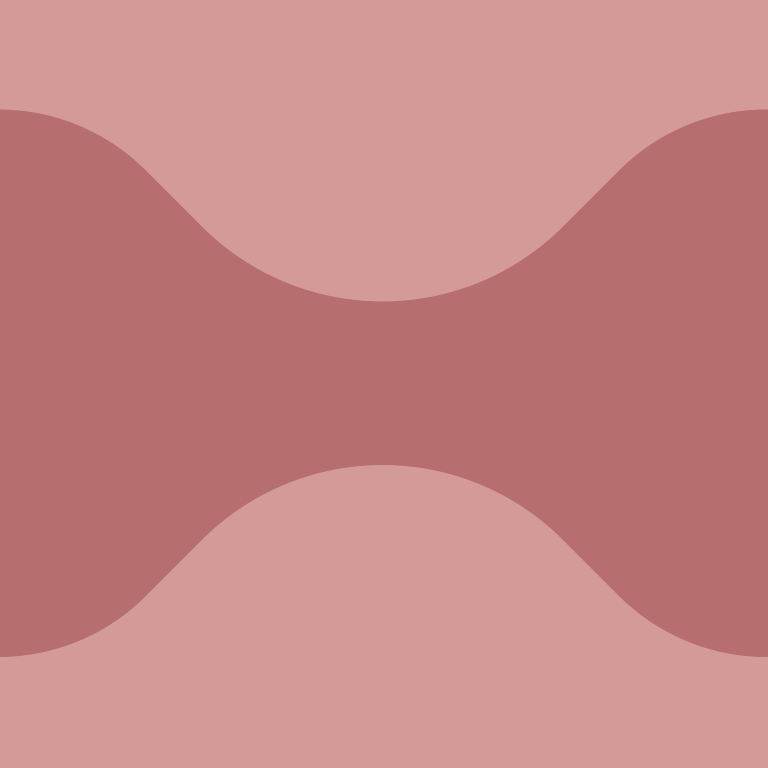
Give the GLSL for this background, as a WebGL 1 fragment shader.

```glsl
precision highp float;
// A dark horizontal band on a light ground, pinched at the middle.
// Each edge is a rounded wave: a trough arc, a 45 degree line and a crest arc,
// mirrored about both axes of the canvas.

uniform vec2 u_resolution;

const vec3 LIGHT_ROSE = vec3(0.831, 0.602, 0.598);
const vec3 DARK_ROSE = vec3(0.715, 0.431, 0.431);

const vec2 CENTER = vec2(0.498, 0.501);
const float WAIST = 0.1065;        // half height of the band at its middle
const float RISE = 0.25;           // growth of the half height towards the sides
const float HALF_PERIOD = 0.5;     // distance from trough to crest
const float TROUGH_RADIUS = 0.332;
const float EDGE_SOFTNESS = 0.6;   // half width of the smoothed edge, in pixels

const float SIN_45 = 0.707107;
// The crest radius that makes the straight line tangent to both arcs
const float CREST_RADIUS = (HALF_PERIOD - RISE) / (2.0 * SIN_45 - 1.0) - TROUGH_RADIUS;

// Height of a circular arc above its lowest point
float arcHeight(float x, float radius) {
  return radius - sqrt(max(radius * radius - x * x, 0.0));
}

// Half height of the band at distance x from the middle (x) and its slope (y)
vec2 bandProfile(float x) {
  float toCrest = max(HALF_PERIOD - x, 0.0);
  float troughEnd = TROUGH_RADIUS * SIN_45;
  float crestEnd = CREST_RADIUS * SIN_45;

  if (x < troughEnd) {
    float height = arcHeight(x, TROUGH_RADIUS);
    return vec2(WAIST + height, x / (TROUGH_RADIUS - height));
  }
  if (toCrest < crestEnd) {
    float drop = arcHeight(toCrest, CREST_RADIUS);
    return vec2(WAIST + RISE - drop, toCrest / (CREST_RADIUS - drop));
  }
  return vec2(WAIST + arcHeight(troughEnd, TROUGH_RADIUS) + x - troughEnd, 1.0);
}

void main() {
  vec2 p = abs(gl_FragCoord.xy / u_resolution - CENTER);
  vec2 profile = bandProfile(p.x);

  // Vertical gap to the edge, corrected by the slope to a true distance
  float edgeDistance = (p.y - profile.x) / sqrt(1.0 + profile.y * profile.y);
  float blur = EDGE_SOFTNESS / min(u_resolution.x, u_resolution.y);
  float ground = smoothstep(-blur, blur, edgeDistance);

  gl_FragColor = vec4(mix(DARK_ROSE, LIGHT_ROSE, ground), 1.0);
}
```
